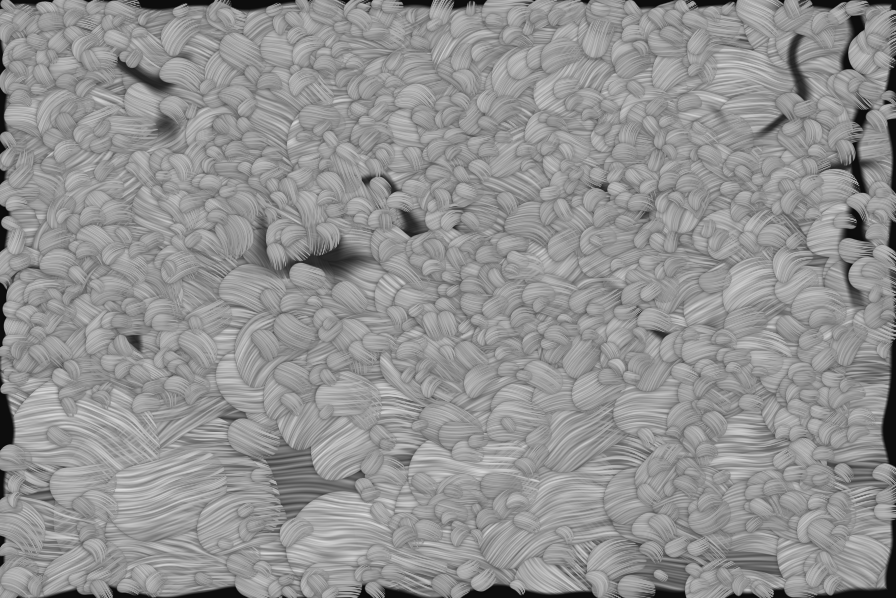
A Shadertoy shader for this texture:

```glsl
// Thick grey paint laid down as overlapping bristle strokes and small dabs.
// Jittered grids of bent capsules are stacked from coarse to fine, each one
// grooved by stretched gradient noise; dark ground shows in cracks and borders.

const int LAYERS = 8;
const int CRACK_LAYER = 5;        // cracks open before this layer
const float CELL[LAYERS] = float[](0.29, 0.22, 0.16, 0.12, 0.09, 0.064, 0.044, 0.028);
const float UPPER_DENSITY[LAYERS] = float[](1.0, 1.0, 0.9, 0.7, 0.55, 0.5, 0.42, 0.28);
const float LOWER_DENSITY[LAYERS] = float[](1.0, 1.0, 0.4, 0.2, 0.1, 0.05, 0.02, 0.02);
const float GROUND = 0.05;        // bare dark ground
const float UNDERPAINT = 0.43;    // thin wash below the strokes
const float PAINT = 0.625;        // mean paint tone
const float TONE_SPREAD = 0.07;   // variation between strokes
const float GROOVE_DEPTH = 0.24;  // bristle contrast
const float FINE_GROOVE = 0.0034; // bristle spacing in small dabs
const float WIDE_GROOVE = 0.0055; // bristle spacing in large strokes
const float SHADOW_SIZE = 0.005;  // contact shadow around a stroke
const float STROKE_HALF = 0.6;    // straight part, in stroke radii

vec2 hash2(vec2 p) {
    vec3 h = fract(vec3(p.xyx) * vec3(0.1031, 0.1030, 0.0973));
    h += dot(h, h.yzx + 33.33);
    return fract((h.xx + h.yz) * h.zy);
}

vec2 gradientAt(vec2 i) {
    float a = 6.2832 * hash2(i).x;
    return vec2(cos(a), sin(a));
}

float gradientNoise(vec2 p) {
    vec2 i = floor(p), f = p - i;
    vec2 u = f * f * f * (f * (f * 6.0 - 15.0) + 10.0);
    vec2 e = vec2(0.0, 1.0);
    float low = mix(dot(gradientAt(i), f), dot(gradientAt(i + e.yx), f - e.yx), u.x);
    float high = mix(dot(gradientAt(i + e), f - e), dot(gradientAt(i + 1.0), f - 1.0), u.x);
    return mix(low, high, u.y);
}

// Broken dark fissures, a channel at the upper right and a ragged border
float cracks(vec2 p, float aspect) {
    vec2 w = p + 0.03 * vec2(gradientNoise(p * 14.0), gradientNoise(p * 14.0 + 40.0));
    float ridge = abs(gradientNoise(w * 4.5 + 7.0));
    float patches = smoothstep(0.0, 0.25, gradientNoise(p * 4.0 + 21.0));
    float fissure = (1.0 - smoothstep(0.01, 0.07, ridge)) * patches * smoothstep(0.3, 0.45, p.y);
    float channel = 1.0 - smoothstep(0.006, 0.02, abs(w.x - aspect + 0.065));
    channel *= smoothstep(0.45, 0.55, p.y);
    float edge = min(min(p.x, aspect - p.x), min(p.y, 1.0 - p.y));
    float border = 1.0 - smoothstep(0.008, 0.016, edge + 0.025 * gradientNoise(p * 9.0));
    return max(max(0.8 * fissure, channel), border);
}

// Paints one stroke centred on c with radius r over the tone
float paintStroke(float tone, vec2 p, vec2 c, float r, float angle, vec2 rnd, float px) {
    float ca = cos(angle), sa = sin(angle);
    vec2 q = mat2(ca, -sa, sa, ca) * (p - c) / r;
    q.y += (rnd.x * 0.4 - 0.1) * q.x * q.x;
    float d = (length(vec2(q.x - clamp(q.x, -STROKE_HALF, STROKE_HALF), q.y)) - 1.0) * r;
    if (d > SHADOW_SIZE * 2.0) return tone;

    // Bristle grooves run along the stroke and waver a little
    float large = smoothstep(0.012, 0.07, r);
    float across = q.y * r + 0.016 * gradientNoise(p * 11.0 + rnd * 9.0);
    across /= mix(FINE_GROOVE, WIDE_GROOVE, large);
    float along = q.x * r;
    vec2 seed = rnd * 60.0;
    float groove = gradientNoise(vec2(along * 9.0, across) + seed);
    groove += 0.8 * gradientNoise(vec2(along * 22.0, across * 1.8) + seed.yx);

    // Lit head, dark rim, dry tail that lets lower paint through
    float tail = smoothstep(-0.5, 1.5, q.x);
    float paint = PAINT + TONE_SPREAD * (rnd.y - 0.5);
    paint += GROOVE_DEPTH * mix(0.4, 1.0, large) * groove;
    paint += 0.07 * (0.5 - tail) + 0.04 * clamp(q.y, -1.0, 1.0);
    paint -= 0.09 * exp(min(d, 0.0) / 0.003);

    float shadow = 0.25 * exp(-max(d, 0.0) / (SHADOW_SIZE * 0.5));
    shadow *= 1.0 - smoothstep(SHADOW_SIZE, SHADOW_SIZE * 2.0, d);
    float cover = 1.0 - smoothstep(-px, px, d);
    cover *= mix(0.95, smoothstep(-0.25, 0.25, groove), tail * 0.8);
    return mix(tone * (1.0 - shadow * (1.0 - 0.8 * tail)), paint, cover);
}

float paintLayer(float tone, vec2 p, int layer, float aspect, float px) {
    float size = CELL[layer];
    float fine = float(layer) / float(LAYERS - 1);
    vec2 offset = vec2(17.0, 31.0) * float(layer + 1);
    vec2 home = floor(p / size);
    // Right strokes overlap left ones, lower strokes overlap upper ones
    for (int y = 1; y >= -1; y--)
    for (int x = -1; x <= 1; x++) {
        vec2 id = home + vec2(x, y);
        vec2 place = hash2(id + offset), rnd = hash2(id + offset + 120.5);
        vec2 shape = hash2(id + offset + 251.0);
        vec2 c = (id + place) * size;
        float r = size * mix(0.28, 0.54, shape.x);

        // Patchy above, thin vertical drips below, a row of dabs at the border
        float upper = smoothstep(0.2, 0.45, c.y);
        float density = mix(LOWER_DENSITY[layer], UPPER_DENSITY[layer], upper);
        vec2 patchScale = upper > 0.5 ? vec2(6.0, 5.0) : vec2(15.0, 2.5);
        density += 1.1 * fine * gradientNoise(c * patchScale + 3.0);
        float border = min(min(c.x, aspect - c.x), min(c.y, 1.0 - c.y));
        bool dabs = layer >= CRACK_LAYER;
        density += dabs ? 0.45 * (1.0 - smoothstep(0.015, 0.05, border)) : 0.0;
        if (rnd.x > density || (dabs && border < r * 0.7)) continue;

        float turn = mix(0.35, 1.1, fine) * (shape.y * 2.0 - 1.0);
        float drift = 0.9 * gradientNoise(c * 2.5 + 50.0) * upper;
        tone = paintStroke(tone, p, c, r, turn + drift, place.yx, px);
    }
    return tone;
}

void mainImage(out vec4 fragColor, in vec2 fragCoord) {
    vec2 p = fragCoord / iResolution.y;
    float aspect = iResolution.x / iResolution.y;
    float px = 0.8 / iResolution.y;
    float waver = 0.03 * gradientNoise(p * 7.0);
    float tone = UNDERPAINT + 0.35 * gradientNoise(vec2(p.x * 6.0, (p.y + waver) / WIDE_GROOVE));
    for (int layer = 0; layer < LAYERS; layer++) {
        if (layer == CRACK_LAYER) tone = mix(tone, GROUND, cracks(p, aspect));
        tone = paintLayer(tone, p, layer, aspect, px);
    }
    fragColor = vec4(vec3(clamp(tone, 0.0, 1.0)), 1.0);
}
```
